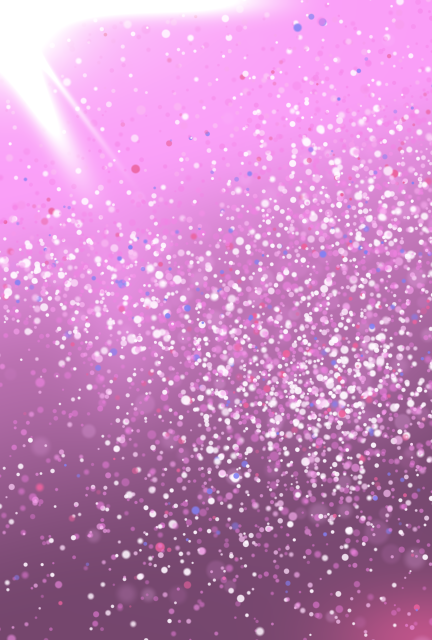
A Shadertoy shader for this background:

```glsl
// Pink glitter haze: a slanted light gradient with a glowing corner and beams,
// under many rotated cellular grids that each scatter one soft dot per cell.
// Units: canvas height = 1, origin at the lower left.

const vec3 DUSK   = vec3(0.45, 0.27, 0.42);
const vec3 MAUVE  = vec3(0.73, 0.44, 0.69);
const vec3 PINK   = vec3(0.98, 0.62, 0.97);
const vec3 ROSE   = vec3(0.90, 0.36, 0.60);
const vec3 WHITE  = vec3(1.0, 0.97, 1.0);
const int  LAYERS = 16;

vec3 hash3(vec2 cell, float seed) {
    vec3 h = fract(vec3(cell, seed) * vec3(0.1031, 0.1030, 0.0973));
    h += dot(h, h.yxz + 33.33);
    return fract((h.xxy + h.yxx) * h.zyx);
}

mat2 rotation(float angle) {
    float c = cos(angle), s = sin(angle);
    return mat2(c, s, -s, c);
}

float blob(vec2 p, vec2 center, vec2 size) {
    vec2 d = (p - center) / size;
    return exp(-dot(d, d));
}

// Share of grid cells that hold a dot at this place
float glitterDensity(vec2 p) {
    float d = 0.07;
    d += 0.72 * blob(p, vec2(0.51, 0.38), vec2(0.17, 0.10));
    d += 0.60 * blob(p, vec2(0.57, 0.67), vec2(0.20, 0.20));
    d += 0.48 * blob(p, vec2(0.07, 0.58), vec2(0.16, 0.09));
    d += 0.42 * blob(p, vec2(0.30, 0.50), vec2(0.16, 0.13));
    d += 0.24 * blob(p, vec2(0.42, 0.22), vec2(0.27, 0.12));
    return min(d, 0.92);
}

// Light streak that starts strong at a and fades toward b
float beam(vec2 p, vec2 a, vec2 b, float width) {
    vec2 axis = b - a;
    float len = length(axis);
    vec2 dir = axis / len;
    float along = dot(p - a, dir) / len;
    float across = dot(p - a, vec2(-dir.y, dir.x)) / width;
    return exp(-across * across) * smoothstep(-0.15, 0.05, along)
         * (1.0 - smoothstep(0.25, 1.15, along));
}

vec3 backdrop(vec2 p) {
    float light = p.y - 0.30 * p.x;
    vec3 col = mix(DUSK, MAUVE, smoothstep(0.02, 0.48, light));
    col = mix(col, PINK, smoothstep(0.40, 0.70, light));
    col = mix(col, PINK, 0.22 * glitterDensity(p));
    col = mix(col, PINK, 0.50 * blob(p, vec2(0.19, 0.56), vec2(0.08, 0.17)));
    return mix(col, ROSE, 0.65 * blob(p, vec2(0.67, 0.0), vec2(0.15, 0.08)));
}

// Corner flare, overexposed top edge and two beams
float flare(vec2 p) {
    float corner = 1.5 * blob(p, vec2(0.0, 1.0), vec2(0.11, 0.12));
    float edge = 1.3 * exp(-pow((1.0 - p.y) / 0.026, 2.0))
               * (1.0 - smoothstep(0.28, 0.52, p.x));
    float halo = 0.32 * blob(p, vec2(0.10, 1.0), vec2(0.26, 0.15));
    float wide = 1.25 * beam(p, vec2(0.015, 0.925), vec2(0.15, 0.68), 0.023);
    float thin = 0.55 * beam(p, vec2(0.060, 0.912), vec2(0.21, 0.71), 0.005);
    return min(corner + edge + halo + wide + thin, 1.0);
}

vec3 dotTint(float pick, float glow) {
    vec3 tint = mix(vec3(0.96, 0.50, 0.90), WHITE, smoothstep(0.30, 0.85, glow));
    tint = mix(tint, vec3(0.52, 0.50, 0.95), step(0.965, pick));
    return mix(tint, vec3(0.92, 0.38, 0.62), step(pick, 0.035));
}

// One grid of dots: rgb is the tint, a is the coverage
vec4 dotLayer(vec2 p, float cellSize, vec2 radii, float seed, float pixel) {
    mat2 turn = rotation(seed * 2.4);
    vec2 q = turn * p / cellSize + seed * 7.31;
    vec2 cell = floor(q);
    vec3 place = hash3(cell + 100.0, seed);
    vec3 look = hash3(cell + 157.0, seed + 41.0);
    vec2 home = ((cell + 0.5 - seed * 7.31) * cellSize) * turn;
    float density = glitterDensity(home);
    float radius = mix(radii.x, radii.y, look.x * look.x);
    vec2 center = 0.5 + (place.xy - 0.5) * (1.0 - 2.0 * radius);
    float dist = length(fract(q) - center);
    float soft = max(radius * mix(0.35, 0.85, look.y), 1.5 * pixel / cellSize);
    float disc = 1.0 - smoothstep(radius - soft, radius, dist);
    float glow = clamp(look.z + 0.25 * density - 0.05, 0.0, 1.0);
    float alpha = disc * step(place.z, density) * mix(0.35, 0.95, glow);
    return vec4(dotTint(fract(look.y * 17.0 + look.z), glow), alpha);
}

void mainImage(out vec4 fragColor, in vec2 fragCoord) {
    float pixel = 1.0 / iResolution.y;
    vec2 p = fragCoord * pixel;
    vec3 col = backdrop(p);

    // Large faint bokeh
    for (int i = 0; i < 4; i++) {
        vec4 d = dotLayer(p, 0.075, vec2(0.16, 0.32), float(i) + 31.0, pixel);
        col = mix(col, mix(PINK, d.rgb, 0.3), 0.26 * d.a);
    }

    // Glitter, from small to medium grains
    for (int i = 0; i < LAYERS; i++) {
        float seed = float(i) + 1.0;
        float cellSize = mix(0.020, 0.038, fract(seed * 0.618));
        vec4 d = dotLayer(p, cellSize, vec2(0.13, 0.27), seed, pixel);
        col = mix(col, d.rgb, d.a);
    }

    col = mix(col, vec3(1.0), flare(p));
    fragColor = vec4(col, 1.0);
}
```
